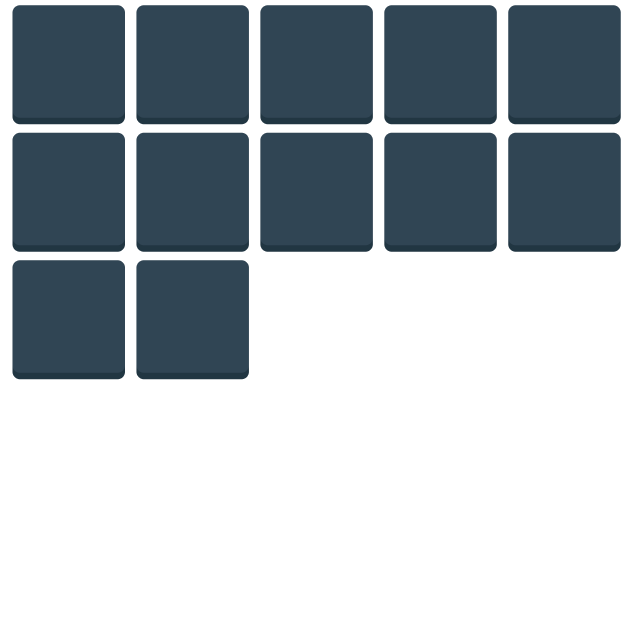
Reproduce this pattern procedurally as a WebGL 1 fragment shader.

```glsl
precision highp float;

uniform vec2 u_resolution;

// Lengths are fractions of the canvas height
const float UNIT = 1.0 / 512.0;
const vec2 GRID_ORIGIN = vec2(10.0, 4.2) * UNIT;  // from the top left
const vec2 PITCH = vec2(99.15, 102.0) * UNIT;
const vec2 FACE_SIZE = vec2(90.0, 90.0) * UNIT;
const float LIP_DEPTH = 5.2 * UNIT;
const float CORNER_RADIUS = 6.0 * UNIT;

const float COLUMNS = 5.0;
const float ROWS = 3.0;
const float TILE_COUNT = 12.0;

const vec3 BACKGROUND = vec3(1.0);
const vec3 FACE_COLOR = vec3(0.19, 0.27, 0.33);
const vec3 LIP_COLOR = vec3(0.13, 0.21, 0.26);

// Signed distance to a rounded box with its top left corner at zero
float roundedBox(vec2 p, vec2 size, float radius) {
    vec2 q = abs(p - 0.5 * size) - 0.5 * size + radius;
    return length(max(q, 0.0)) + min(max(q.x, q.y), 0.0) - radius;
}

// Antialiased coverage from a signed distance
float coverage(float dist) {
    return clamp(0.5 - dist * u_resolution.y, 0.0, 1.0);
}

void main() {
    // Height-based coordinates with y running down from the top
    vec2 p = gl_FragCoord.xy / u_resolution.y;
    p.y = 1.0 - p.y;

    // Nearest grid cell; each tile is centred in its cell
    vec2 tileSize = FACE_SIZE + vec2(0.0, LIP_DEPTH);
    vec2 margin = 0.5 * (PITCH - tileSize);
    vec2 cell = floor((p - GRID_ORIGIN + margin) / PITCH);
    cell = clamp(cell, vec2(0.0), vec2(COLUMNS, ROWS) - 1.0);
    vec2 local = p - GRID_ORIGIN - cell * PITCH;

    // The last row is only partly filled
    float index = cell.y * COLUMNS + cell.x;
    float filled = 1.0 - step(TILE_COUNT, index);

    // Dark lip below, lighter face on top
    float tile = coverage(roundedBox(local, tileSize, CORNER_RADIUS));
    float face = coverage(roundedBox(local, FACE_SIZE, CORNER_RADIUS));
    vec3 tileColor = mix(LIP_COLOR, FACE_COLOR, face);

    gl_FragColor = vec4(mix(BACKGROUND, tileColor, tile * filled), 1.0);
}
```
